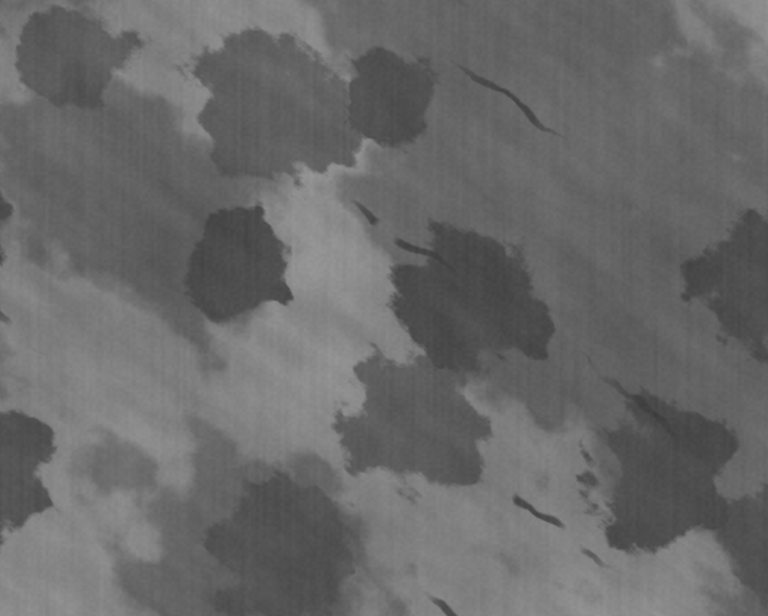
Reproduce this texture procedurally as a Shadertoy shader.

```glsl
// Weathered grey cloth with soft diagonal stains, frilly dark blots and a few twigs.
// Stains are thresholded fractal noise; blots and twigs are scattered on jittered
// grids, and their edges are broken up by noise stretched along the diagonal.

const vec2  GRAIN_DIR    = vec2(0.79, -0.613); // direction of the streaks
const float PAPER_TONE   = 0.515;
const float STAIN_TONE   = 0.385;
const float BLOT_TONE    = 0.295;
const float TWIG_TONE    = 0.24;
const float STAIN_LEVEL  = 0.475;  // noise level where stains begin
const float STAIN_SOFT   = 0.055;
const float BLOT_CELL    = 0.27;
const float BLOT_CHANCE  = 0.56;
const vec2  BLOT_RADIUS  = vec2(0.07, 0.13);
const float BLOT_SOFT    = 0.11;
const float FRILL        = 1.15;   // raggedness of blot edges
const vec2  TWIG_CELL    = vec2(0.46, 0.24);
const float TWIG_CHANCE  = 0.4;
const float TWIG_WIDTH   = 0.0055;
const float WEAVE_AMOUNT = 0.022;
const float GRAIN_AMOUNT = 0.024;

float hash(vec2 p) {
    return fract(sin(dot(p, vec2(127.1, 311.7))) * 43758.5453);
}

float noise(vec2 p) {
    vec2 i = floor(p), f = fract(p);
    f = f * f * (3.0 - 2.0 * f);
    return mix(mix(hash(i), hash(i + vec2(1, 0)), f.x),
               mix(hash(i + vec2(0, 1)), hash(i + vec2(1, 1)), f.x), f.y);
}

float fbm(vec2 p) {
    const mat2 turn = mat2(1.6, 1.2, -1.2, 1.6);
    float sum = 0.0, amp = 0.5;
    for (int i = 0; i < 5; i++) {
        sum += amp * noise(p);
        p = turn * p + 7.3;
        amp *= 0.5;
    }
    return sum / 0.97;
}

// Coverage of the ragged dark blots around p
float blots(vec2 p, float frill) {
    vec2 cell = floor(p / BLOT_CELL);
    float cover = 0.0;
    for (int y = -1; y <= 1; y++)
    for (int x = -1; x <= 1; x++) {
        vec2 id = cell + vec2(x, y);
        if (hash(id + 3.7) > BLOT_CHANCE) continue;
        vec2 jitter = vec2(hash(id + 11.3), hash(id + 27.9)) - 0.5;
        vec2 center = (id + 0.5 + 0.7 * jitter) * BLOT_CELL;
        float radius = mix(BLOT_RADIUS.x, BLOT_RADIUS.y, hash(id + 41.1));
        float d = length(p - center) / radius + FRILL * frill;
        float depth = mix(0.55, 1.0, hash(id + 53.3));
        cover = max(cover, depth * (1.0 - smoothstep(1.0 - BLOT_SOFT, 1.0 + BLOT_SOFT, d)));
    }
    return cover;
}

// Coverage of thin broken twigs; q runs along and across the streaks
float twigs(vec2 q) {
    vec2 id = floor(q / TWIG_CELL);
    if (hash(id + 71.7) > TWIG_CHANCE) return 0.0;
    vec2 local = (fract(q / TWIG_CELL) - 0.5) * TWIG_CELL;
    float halfLength = mix(0.05, 0.2, hash(id + 83.1));
    float bend = 0.035 * (fbm(vec2(q.x * 14.0, id.y * 9.1)) - 0.5);
    float offset = 0.1 * (hash(id + 91.9) - 0.5);
    float taper = 1.0 - smoothstep(0.3, 1.0, abs(local.x) / halfLength);
    float width = TWIG_WIDTH * taper * (0.4 + 1.2 * noise(q * 35.0));
    float line = 1.0 - smoothstep(width * 0.4, width + 0.003, abs(local.y - offset - bend));
    return line * taper * smoothstep(0.2, 0.55, noise(q * vec2(22.0, 9.0)));
}

void mainImage(out vec4 fragColor, in vec2 fragCoord) {
    vec2 p = fragCoord / iResolution.y + vec2(4.0, 2.0);
    vec2 across = vec2(-GRAIN_DIR.y, GRAIN_DIR.x);
    vec2 q = vec2(dot(p, GRAIN_DIR), dot(p, across));

    // Shared noise: streaks along the diagonal and ragged edge detail
    float streak = fbm(q * vec2(9.0, 32.0)) - 0.5;
    float rough = fbm(p * 17.0) - 0.5;
    float frill = rough + 0.6 * streak;
    float cloud = fbm(p * 4.0 + 19.0) - 0.5;

    // Cloudy paper
    float tone = PAPER_TONE + 0.16 * cloud + 0.09 * streak + 0.04 * rough;

    // Mid-grey stains
    float level = fbm(q * vec2(2.3, 3.4) + 5.0) + 0.22 * frill;
    float stain = smoothstep(STAIN_LEVEL - STAIN_SOFT, STAIN_LEVEL + STAIN_SOFT, level);
    tone = mix(tone, STAIN_TONE + 0.12 * cloud + 0.07 * streak, 0.95 * stain);

    // Dark blots and twigs
    tone = mix(tone, BLOT_TONE + 0.06 * streak + 0.05 * rough, blots(p, frill));
    tone = mix(tone, TWIG_TONE, 0.8 * twigs(q));

    // Vertical weave and fine grain
    tone += WEAVE_AMOUNT * (noise(p * vec2(170.0, 5.0)) - 0.5);
    tone += GRAIN_AMOUNT * (noise(p * 210.0) - 0.5);

    fragColor = vec4(vec3(tone), 1.0);
}
```
